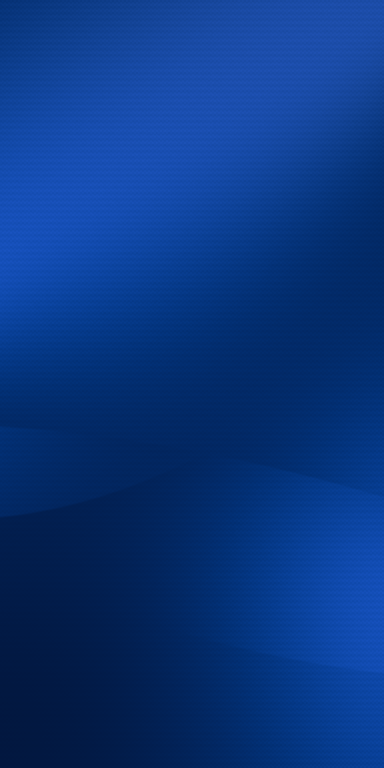
A Shadertoy shader for this background:

```glsl
// Deep blue backdrop: diagonal light band, low corner glow, soft overlapping arcs and a fine weave.

// Brightness levels, given as the blue channel value
const float UPPER_BASE   = 0.33;
const float UPPER_SLOPE  = 0.055;
const float LOWER_BASE   = 0.245;
const float BAND_GAIN    = 0.40;
const float BAND_FADE    = 0.10;
const float CORNER_GAIN  = 0.47;
const float SPILL_GAIN   = 0.22;
const float WEDGE_LOW    = 0.08;
const float WEDGE_HIGH   = 0.145;
const float SHADE_GAIN   = 0.04;

// Light band: a point on its ridge, its normal, and its widths below and above
const vec2  BAND_ORIGIN  = vec2(0.0, 1.35);
const vec2  BAND_NORMAL  = vec2(-0.534, 0.845);
const float BAND_BELOW   = 0.29;
const float BAND_BULGE   = 0.12;
const float BAND_ABOVE   = 0.54;

// Glow centres and radii
const vec2  CORNER_POS   = vec2(1.05, 0.40);
const vec2  CORNER_SIZE  = vec2(0.50, 0.90);
const float CORNER_TOP   = 0.52;
const vec2  SPILL_POS    = vec2(1.10, 0.60);
const vec2  SPILL_SIZE   = vec2(0.35, 0.40);

// Grey shift of the upper light
const vec3  GREY_SHIFT   = vec3(0.045, 0.008, -0.025);

// Surface texture
const float WEAVE_COUNT  = 96.0;
const float LINE_COUNT   = 64.0;
const float GRAIN_COUNT  = 256.0;
const float WEAVE_GAIN   = 0.020;
const float LINE_GAIN    = 0.012;
const float GRAIN_GAIN   = 0.010;
const float PI           = 3.14159;

float hash(vec2 p) {
    vec3 q = fract(vec3(p.xyx) * 0.1031);
    q += dot(q, q.yzx + 33.33);
    return fract((q.x + q.y) * q.z);
}

float glow(vec2 p, vec2 center, vec2 size) {
    vec2 d = (p - center) / size;
    return exp(-dot(d, d));
}

// 1 below the curve height, 0 above, with a smooth edge
float below(float y, float height, float soft) {
    return 1.0 - smoothstep(-soft, soft, y - height);
}

float upperLight(vec2 p) {
    // Lower flank of the band swells in the middle
    float d = dot(p - BAND_ORIGIN, BAND_NORMAL);
    d /= d < 0.0 ? BAND_BELOW + BAND_BULGE * sin(PI * p.x) : BAND_ABOVE;
    float band = (BAND_GAIN - BAND_FADE * p.x) * exp(-d * d);
    return UPPER_BASE + UPPER_SLOPE * p.x + band
         + SPILL_GAIN * glow(p, SPILL_POS, SPILL_SIZE);
}

float lowerLight(vec2 p, float soft) {
    // Corner glow fades faster upward than downward
    vec2 size = vec2(CORNER_SIZE.x, p.y > CORNER_POS.y ? CORNER_TOP : CORNER_SIZE.y);
    float light = LOWER_BASE + CORNER_GAIN * glow(p, CORNER_POS, size);
    light += 0.07 * smoothstep(0.1, 0.85, p.y) * (1.0 - 0.5 * p.x);

    // Pale wedge on the left, above a rising arc
    float risingArc = 0.653 + p.x * (0.10 + 0.40 * p.x);
    float wedge = 1.0 - below(p.y, risingArc, soft);
    float wedgeGain = mix(WEDGE_LOW, WEDGE_HIGH, clamp((p.y - risingArc) / 0.24, 0.0, 1.0));
    light += wedgeGain * wedge * max(1.0 - p.x / 0.55, 0.0);

    // Faint shade on the right, under a falling arc
    float u = p.x - 0.47;
    float fallingArc = 0.354 + u * (0.165 * u - 0.29);
    light -= SHADE_GAIN * below(p.y, fallingArc, soft) * smoothstep(0.35, 0.85, p.x);
    return light;
}

float surfaceTexture(vec2 p) {
    vec2 wave = sin(p * WEAVE_COUNT * 2.0 * PI);
    float lines = sin(p.y * LINE_COUNT * 2.0 * PI);
    float grain = hash(floor(p * GRAIN_COUNT)) - 0.5;
    return WEAVE_GAIN * wave.x * wave.y + LINE_GAIN * lines + GRAIN_GAIN * grain;
}

// Map a blue level to the full colour
vec3 blueRamp(float b) {
    float lift = max(b - 0.40, 0.0);
    return vec3(0.006 + 0.70 * lift * lift, 0.11 + 0.46 * (b - 0.29), b);
}

void mainImage(out vec4 fragColor, in vec2 fragCoord) {
    // Canvas spans 1 wide by 2 high
    vec2 p = fragCoord / iResolution.xy * vec2(1.0, 2.0);
    float soft = 1.5 / iResolution.x;

    // Main arc parts the two light fields
    float mainArc = 0.89 - p.x * (0.07 + 0.115 * p.x);
    float light = mix(upperLight(p), lowerLight(p, soft), below(p.y, mainArc, soft));
    light += surfaceTexture(p) * smoothstep(0.15, 0.6, light);

    // Greyer tone toward the top right
    vec3 color = blueRamp(light);
    float greyCast = smoothstep(1.2, 2.3, p.y + 0.4 * p.x) * smoothstep(0.35, 0.65, light);
    color += greyCast * GREY_SHIFT;

    fragColor = vec4(clamp(color, 0.0, 1.0), 1.0);
}
```
